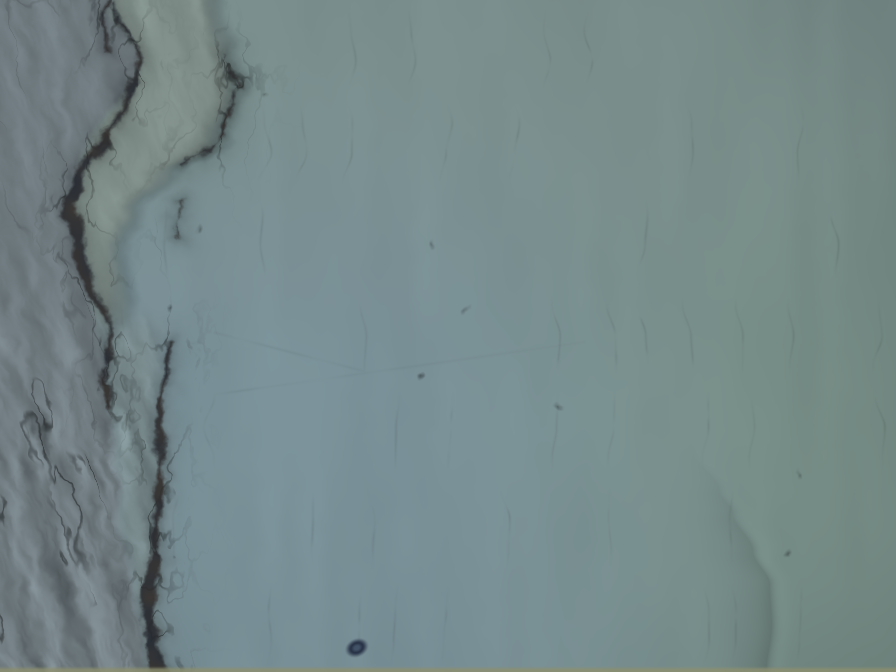
A Shadertoy shader for this texture:

```glsl
// Weathered pale paint with a peeling, wrinkled left margin and dark cracks.
// Tapered polylines carve the cracks; curves x(y) bound the flap and folds;
// value noise supplies wrinkles, ragged edges, streaks and mottling.

float hash(vec2 p) {
    vec3 q = fract(p.xyx * vec3(0.1031, 0.1030, 0.0973));
    q += dot(q, q.yzx + 33.33);
    return fract((q.x + q.y) * q.z);
}

float noise(vec2 p) {
    vec2 i = floor(p), f = fract(p);
    f = f * f * (3.0 - 2.0 * f);
    return mix(mix(hash(i), hash(i + vec2(1, 0)), f.x),
               mix(hash(i + vec2(0, 1)), hash(i + vec2(1, 1)), f.x), f.y);
}

float fbm(vec2 p) {
    float sum = 0.0, amp = 0.55;
    for (int i = 0; i < 4; i++) {
        sum += amp * noise(p);
        p = p * 2.03 + 17.1;
        amp *= 0.5;
    }
    return sum;
}

float ridge(vec2 p) { return 1.0 - abs(2.0 * fbm(p) - 1.03); }

// Distance to a segment whose half width goes from a.z to b.z
float limb(vec2 p, vec3 a, vec3 b) {
    vec2 d = b.xy - a.xy;
    float t = clamp(dot(p - a.xy, d) / dot(d, d), 0.0, 1.0);
    return length(p - a.xy - d * t) - mix(abs(a.z), abs(b.z), t);
}

// Chain of limbs; a negative width starts a new piece
float crack(vec2 p, vec3 path[12]) {
    float d = 9.0;
    for (int i = 1; i < 12; i++)
        if (path[i].z > 0.0) d = min(d, limb(p, path[i - 1], path[i]));
    return d;
}

// Horizontal position of a descending curve at height y
float curveX(float y, vec2 c[8]) {
    float x = c[0].x;
    for (int i = 0; i < 7; i++)
        x = mix(x, c[i + 1].x, smoothstep(0.0, 1.0, (c[i].y - y) / (c[i].y - c[i + 1].y)));
    return x;
}

float ink(float d, float soft) { return 1.0 - smoothstep(-soft, soft, d); }

void mainImage(out vec4 fragColor, in vec2 fragCoord) {
    vec2 p = fragCoord / iResolution.y;
    float px = 1.0 / iResolution.y;
    vec2 w = p + 0.022 * (vec2(fbm(p * 32.0), fbm(p * 32.0 + 50.0)) - 0.51);

    // Broad colour: blue centre, grey green to the right and top, dim corners
    vec3 col = mix(vec3(0.470, 0.558, 0.588), vec3(0.468, 0.556, 0.530), smoothstep(0.6, 1.3, p.x + 0.15 * p.y));
    col = mix(col, vec3(0.478, 0.555, 0.545), 0.8 * smoothstep(0.4, 0.95, p.y));
    col *= 1.02 - 0.19 * pow(length((p - vec2(0.6, 0.5)) * vec2(0.95, 0.9)), 3.0);
    col *= 1.0 + 0.04 * (fbm(p * vec2(7.0, 4.0)) - 0.5) + 0.025 * (noise(vec2(w.x * 30.0, p.y * 5.0)) - 0.5);

    // Short broken strokes, one candidate per cell
    vec2 cell = floor(p * vec2(14.0, 7.0)), g = fract(p * vec2(14.0, 7.0)) - 0.5;
    float bend = 0.5 * (hash(cell) - 0.5) + 0.3 * (noise(p * vec2(3.0, 22.0)) - 0.5);
    float stroke = ink(abs(g.x - bend) / 14.0 - 0.001, 0.0015 + px) * (1.0 - smoothstep(0.1, 0.45, abs(g.y)));
    col *= 1.0 - 0.13 * stroke * step(0.6, hash(cell + 31.0)) * noise(p * 60.0);

    // Wrinkled margin with fine slanting relief
    float rim = curveX(p.y, vec2[8](vec2(0.165, 1.0), vec2(0.208, 0.915), vec2(0.125, 0.748), vec2(0.101, 0.70),
        vec2(0.142, 0.557), vec2(0.165, 0.44), vec2(0.185, 0.22), vec2(0.22, 0.0)));
    float margin = 1.0 - smoothstep(-0.012, 0.012, w.x - rim);
    float low = 1.0 - smoothstep(0.3, 0.65, p.y);
    vec2 q = vec2((w.x + 0.3 * p.y) * 26.0, p.y * 8.0);
    float slope = fbm(q + vec2(0.35, 0.0)) - fbm(q);
    float crease = smoothstep(0.94, 1.0, ridge(q * 0.7 + 5.0)) * smoothstep(0.4, 0.65, noise(p * 17.0));
    vec3 skin = vec3(0.437, 0.482, 0.502) * (1.0 + slope * (0.3 + 0.4 * low) - crease * (0.1 + 0.25 * low));
    col = mix(col, skin, margin);

    // Curled pale flap with a soft shadow beyond its edge
    float e = w.x - curveX(p.y, vec2[8](vec2(0.315, 1.0), vec2(0.335, 0.92), vec2(0.352, 0.88), vec2(0.32, 0.783),
        vec2(0.25, 0.74), vec2(0.20, 0.69), vec2(0.18, 0.64), vec2(0.188, 0.53)));
    float tall = smoothstep(0.48, 0.56, p.y);
    float flap = (1.0 - margin) * (1.0 - smoothstep(-0.025, 0.01, e)) * tall;
    col = mix(col, vec3(0.510, 0.565, 0.540) * (1.0 + 0.2 * slope), 0.85 * flap);
    col *= 1.0 - 0.14 * tall * smoothstep(-0.04, 0.0, e) * (1.0 - smoothstep(0.0, 0.03, e));

    // Pale strip between the two main cracks
    float strip = (1.0 - margin) * (1.0 - smoothstep(0.21, 0.27, w.x)) * (1.0 - tall);
    col = mix(col, vec3(0.490, 0.553, 0.558) * (1.0 + 0.6 * slope), 0.75 * strip);

    // Ragged dark cracks, twigs beside them and surrounding shade
    float left = crack(w, vec3[12](vec3(0.165, 1, 0.001), vec3(0.208, 0.915, 0.003), vec3(0.177, 0.826, 0.005),
        vec3(0.125, 0.748, 0.008), vec3(0.101, 0.70, 0.009), vec3(0.122, 0.618, 0.009), vec3(0.142, 0.557, 0.006),
        vec3(0.168, 0.514, 0.002), vec3(0.160, 0.444, 0.005), vec3(0.167, 0.375, 0.001),
        vec3(0.158, 1, -0.002), vec3(0.160, 0.925, 0.001)));
    float right = crack(w, vec3[12](vec3(0.257, 0.497, 0.001), vec3(0.243, 0.418, 0.002), vec3(0.233, 0.306, 0.006),
        vec3(0.229, 0.184, 0.007), vec3(0.220, 0.08, 0.01), vec3(0.236, 0, 0.011),
        vec3(0.335, 0.915, -0.001), vec3(0.356, 0.88, 0.001), vec3(0.321, 0.783, 0.001),
        vec3(0.271, 0.753, 0.001), vec3(0.267, 0.70, 0.0), vec3(0.268, 0.65, 0.001)));
    float d = min(left, right) + 0.012 * (fbm(p * 55.0) - 0.5);
    float twig = smoothstep(0.92, 1.0, ridge(w * vec2(26.0, 13.0))) * exp(-max(d, 0.0) * 45.0);
    col *= (1.0 - 0.22 * exp(-max(d, 0.0) * 80.0)) * (1.0 - 0.4 * twig);
    col = mix(col, mix(vec3(0.14, 0.16, 0.19), vec3(0.21, 0.19, 0.18), noise(p * 45.0)), 0.9 * ink(d, 0.003 + px));

    // Soft fold at lower right
    float f = p.x - curveX(p.y, vec2[8](vec2(1.0, 0.40), vec2(1.03, 0.33), vec2(1.07, 0.27), vec2(1.09, 0.236),
        vec2(1.12, 0.18), vec2(1.145, 0.13), vec2(1.148, 0.07), vec2(1.14, 0)));
    float fade = 1.0 - smoothstep(0.08, 0.37, p.y);
    col *= 1.0 + fade * (0.04 * exp(-pow((f - 0.015) / 0.014, 2.0)) - 0.15 * exp(-abs(f) * (f < 0.0 ? 40.0 : 150.0)));

    // Long faint scratches
    float s = min(limb(p, vec3(0.32, 0.413, 0), vec3(0.87, 0.491, 0)), limb(p, vec3(0.32, 0.505, 0), vec3(0.54, 0.448, 0)));
    col *= 1.0 - 0.07 * ink(s - 0.001, 0.002 + px) * noise(p * 25.0);

    // Uneven specks and the oval blot
    vec2 specks[9] = vec2[9](vec2(0.644, 0.642), vec2(0.254, 0.545), vec2(0.830, 0.392), vec2(1.186, 0.296),
        vec2(1.170, 0.179), vec2(0.302, 0.66), vec2(0.629, 0.439), vec2(0.698, 0.543), vec2(0.396, 0.858));
    for (int i = 0; i < 9; i++)
        col *= 1.0 - (0.15 + 0.3 * hash(specks[i] * 99.0)) * ink(length(w - specks[i]) - 0.003, 0.003 + px);
    vec2 b = mat2(0.9, -0.4, 0.4, 0.9) * (p - vec2(0.531, 0.036));
    float blot = length(b * vec2(0.8, 1.05)) - 0.011;
    col = mix(col, mix(vec3(0.15, 0.19, 0.27), vec3(0.26, 0.32, 0.40), ink(blot + 0.006, 0.003)), ink(blot, 0.003 + px));

    // Yellowish bottom border
    col = mix(col, vec3(0.55, 0.56, 0.43), 0.8 * ink(p.y - 0.006, 0.002 + px));
    fragColor = vec4(col, 1.0);
}
```
